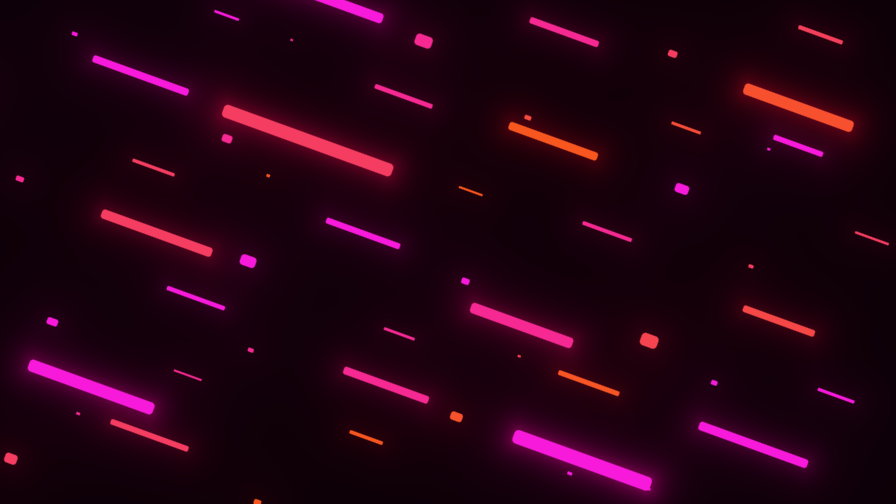
Give the GLSL for this background, as a Shadertoy shader.

```glsl
const int STREAKS = 31;
const int DOTS = 24;
const float TILT = -0.348;             // direction of travel, radians
const float STREAK_WIDTH = 0.028;      // widest streak, in canvas heights
const float DOT_WIDTH = 0.028;
const float SHRINK = 2.0;              // decay of size over the sequence
const float CORNER = 0.32;             // corner radius relative to width
const float GLOW_GAIN = 11.5;
const float GLOW_REACH = 0.026;
const float HALO_REACH = 0.08;
const float JITTER = 0.1;
const vec2 FIRST_PLACE = vec2(0.60, 0.12);
const vec2 PLACE_STEP = vec2(0.7549, 0.5698);
const vec3 NIGHT = vec3(0.045, 0.0, 0.026);
const vec3 GLOW_TINT = vec3(1.0, 0.06, 0.75);
const vec3 MAGENTA = vec3(0.97, 0.10, 0.86);
const vec3 PINK = vec3(0.96, 0.16, 0.57);
const vec3 CORAL = vec3(0.96, 0.24, 0.38);
const vec3 ORANGE = vec3(0.97, 0.34, 0.12);

vec3 hash3(float n) {
    vec3 p = fract(vec3(n + 1.7) * vec3(0.1031, 0.1030, 0.0973));
    p += dot(p, p.yzx + 33.33);
    return fract((p.xxy + p.yzz) * p.zyx);
}

float roundedBox(vec2 p, vec2 halfSize, float radius) {
    vec2 q = abs(p) - halfSize + radius;
    return length(max(q, 0.0)) + min(max(q.x, q.y), 0.0) - radius;
}

vec3 neon(float pick) {
    if (pick < 0.36) return MAGENTA;
    if (pick < 0.58) return PINK;
    return mix(CORAL, ORANGE, smoothstep(0.70, 0.93, pick));
}

void mainImage(out vec4 fragColor, in vec2 fragCoord) {
    vec2 uv = fragCoord / iResolution.y;
    vec2 canvas = vec2(iResolution.x / iResolution.y, 1.0);
    float edge = 1.4 / iResolution.y;
    float c = cos(TILT), s = sin(TILT);
    mat2 toStreak = mat2(c, -s, s, c);

    vec3 glow = vec3(0.0);
    vec3 paint = vec3(0.0);
    float cover = 0.0;

    for (int i = 0; i < STREAKS + DOTS; i++) {
        float n = float(i);
        vec3 rnd = hash3(n);
        bool isStreak = i < STREAKS;

        // Size falls off along each family, largest first
        float rank = isStreak ? n / float(STREAKS) : (n - float(STREAKS)) / float(DOTS);
        float width = (isStreak ? STREAK_WIDTH : DOT_WIDTH) * exp(-SHRINK * rank);
        float stretch = isStreak ? mix(9.5, 14.5, rnd.z) : mix(1.25, 1.6, rnd.z);

        // Evenly spread, jittered placement
        vec2 place = fract(FIRST_PLACE + n * PLACE_STEP) + JITTER * (rnd.xy - 0.5);
        vec2 p = toStreak * (uv - place * canvas);
        float d = roundedBox(p, 0.5 * width * vec2(stretch, 1.0), CORNER * width);

        vec3 tone = neon(fract(n * 0.618034));
        float mask = clamp(0.5 - d / edge, 0.0, 1.0);
        paint = mix(paint, tone, mask);
        cover = max(cover, mask);

        // Tight glow plus a broad faint halo
        float away = max(d, 0.0);
        float near = (isStreak ? 1.0 : 0.3) * exp(-away / GLOW_REACH);
        float far = 0.13 * exp(-away / HALO_REACH);
        glow += tone * GLOW_TINT * width * GLOW_GAIN * (near + far);
    }

    vec3 backdrop = NIGHT + glow * 0.95;
    fragColor = vec4(mix(backdrop, paint / max(cover, 0.001), cover), 1.0);
}
```
